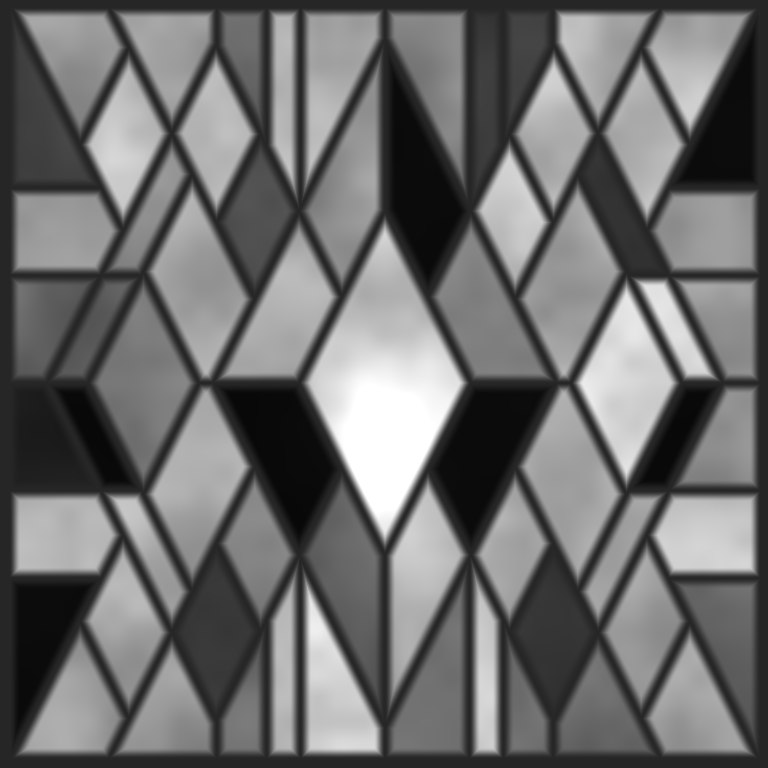
Write a WebGL 1 fragment shader that draws this pattern.

```glsl
precision highp float;

uniform vec2 u_resolution;

// Layout, in canvas units
const vec2 CENTRE = vec2(0.5013);
const float FRAME = 0.489;
const float SLANT = 0.5;        // run over rise of the diagonals
const float SLANT_DIST = 0.894; // turns slanted offsets into distances

// Falling diagonals, from the centre outwards
const float FALL_CORE = 0.112;
const float FALL_KITE = 0.224;
const float FALL_INNER = 0.324;
const float FALL_STRIP = 0.387;
const float FALL_OUTER = 0.440;
const float FALL_CORNER = 0.552;

// Rising diagonals, upright bars and level bars
const float RISE_MID = 0.115;
const float RISE_CORNER = 0.242;
const float BAR_NEAR = 0.110;
const float BAR_MID = 0.154;
const float BAR_FAR = 0.219;
const float LEVEL_LOW = 0.140;
const float LEVEL_HIGH = 0.254;

// Lead and glass
const float LEAD_TONE = 0.15;
const float LEAD_SOFTNESS = 0.0145;
const float CLOUD_SCALE = 8.0;
const float CLOUD_DEPTH = 0.42;
const float GRAIN_SCALE = 34.0;
const float GRAIN_DEPTH = 0.09;
const vec2 GLOW_OFFSET = vec2(0.008, -0.095);
const float GLOW_RADIUS = 0.10;
const float GLOW_GAIN = 0.30;

float leadGap = 1.0; // distance to the nearest lead line

void edge(float v) { leadGap = min(leadGap, abs(v)); }

// Side of a cut, noting how near its lead line is
bool past(float v) { edge(v); return v > 0.0; }
bool pastSlant(float v) { return past(v * SLANT_DIST); }

float hash(vec2 p) {
  vec3 h = fract(p.xyx * vec3(0.1031, 0.1030, 0.0973));
  h += dot(h, h.yzx + 33.33);
  return fract((h.x + h.y) * h.z);
}

float noise(vec2 p) {
  vec2 i = floor(p), f = fract(p);
  f = f * f * (3.0 - 2.0 * f);
  float low = mix(hash(i), hash(i + vec2(1, 0)), f.x);
  float high = mix(hash(i + vec2(0, 1)), hash(i + 1.0), f.x);
  return mix(low, high, f.y);
}

// Cuts one quadrant into panes; tones are for the
// upper left, upper right, lower left and lower right copies
vec4 paneTones(vec2 q) {
  float fall = q.x + q.y * SLANT;
  float rise = q.x - q.y * SLANT;

  // Central diamond and the ring around it
  if (!pastSlant(fall - FALL_CORE)) return vec4(0.76);
  if (!pastSlant(fall - FALL_KITE)) {
    if (pastSlant(rise)) { edge(q.y); return vec4(0.62, 0.50, 0.04, 0.04); }
    edge(q.x);
    return vec4(0.54, 0.04, 0.35, 0.64);
  }

  // Upright bars above and below
  if (!past(max(rise * SLANT_DIST, q.x - BAR_FAR))) {
    if (past(q.x - BAR_MID)) return vec4(0.42, 0.30, 0.42, 0.49);
    if (past(q.x - BAR_NEAR)) return vec4(0.73, 0.21, 0.70, 0.79);
    edge(q.x);
    return vec4(0.74, 0.51, 0.82, 0.42);
  }

  // Inner chain of diamonds
  if (!pastSlant(rise - RISE_MID)) {
    if (pastSlant(fall - FALL_OUTER)) return vec4(0.61, 0.74, 0.62, 0.46);
    if (pastSlant(fall - FALL_INNER)) return vec4(0.75, 0.72, 0.20, 0.20);
    return vec4(0.36, 0.86, 0.55, 0.63);
  }

  // Large diamonds at the sides
  if (!pastSlant(fall - FALL_STRIP)) {
    if (pastSlant(rise - RISE_CORNER)) return vec4(0.51, 0.79, 0.51, 0.79);
    edge(q.y);
    return vec4(0.70, 0.68, 0.62, 0.71);
  }

  // Slanted strips
  if (!pastSlant(fall - FALL_OUTER)) {
    if (past(q.y - LEVEL_LOW)) return vec4(0.51, 0.22, 0.68, 0.62);
    edge(q.y);
    return vec4(0.41, 0.76, 0.04, 0.04);
  }

  // Corners, then the stacked side panes
  if (!pastSlant(rise - RISE_CORNER)) {
    if (pastSlant(fall - FALL_CORNER)) return vec4(0.60, 0.68, 0.58, 0.59);
    return vec4(0.70, 0.72, 0.65, 0.64);
  }
  if (past(q.y - LEVEL_HIGH)) return vec4(0.25, 0.04, 0.04, 0.38);
  if (past(q.y - LEVEL_LOW)) return vec4(0.60, 0.58, 0.65, 0.70);
  edge(q.y);
  return vec4(0.41, 0.64, 0.12, 0.53);
}

void main() {
  vec2 p = gl_FragCoord.xy / u_resolution - CENTRE;
  vec2 q = abs(p);
  vec4 tones = paneTones(q);
  vec2 side = step(0.0, p);
  vec2 row = mix(tones.zw, tones.xy, side.y);
  float tone = mix(row.x, row.y, side.x);

  // Cloudy glass, lit from below the middle
  float cloud = noise((p + 1.0) * CLOUD_SCALE + tone * 37.0) - 0.5;
  float grain = noise((p + 1.0) * GRAIN_SCALE) - 0.5;
  vec2 toGlow = (p - GLOW_OFFSET) / GLOW_RADIUS;
  float glow = GLOW_GAIN * exp(-dot(toGlow, toGlow));
  float glass = tone * (1.0 + CLOUD_DEPTH * cloud + GRAIN_DEPTH * grain + glow);

  // Lead lines and outer frame
  float gap = min(leadGap, FRAME - max(q.x, q.y));
  float shade = mix(LEAD_TONE, glass, smoothstep(0.0, LEAD_SOFTNESS, gap));
  gl_FragColor = vec4(vec3(clamp(shade, 0.0, 1.0)), 1.0);
}
```
